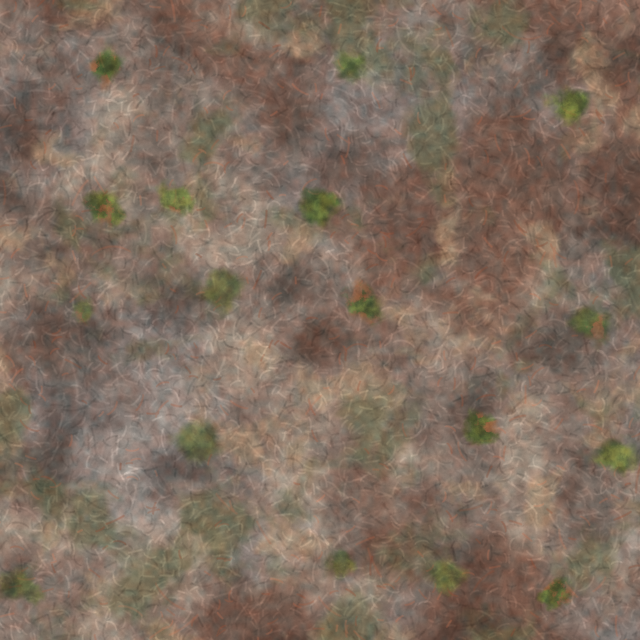
This texture is drawn by a Shadertoy shader. Its source:

```glsl
const vec3 DARK_SOIL  = vec3(0.37, 0.32, 0.29);
const vec3 DRY_LITTER = vec3(0.51, 0.44, 0.40);
const vec3 PALE_STRAW = vec3(0.62, 0.55, 0.49);
const vec3 RUST_BRUSH = vec3(0.42, 0.31, 0.26);
const vec3 TAN_TUFT   = vec3(0.66, 0.55, 0.44);
const vec3 COOL_ASH   = vec3(0.50, 0.47, 0.46);
const vec3 OLIVE_MOSS = vec3(0.38, 0.38, 0.27);
const vec3 LEAF_DARK  = vec3(0.22, 0.27, 0.14);
const vec3 LEAF_LIGHT = vec3(0.50, 0.56, 0.24);
const vec3 RED_LEAF   = vec3(0.66, 0.36, 0.25);

// Integer hash: four random values per lattice cell
vec4 hash4(vec2 cell, float seed) {
    uvec4 v = uvec4(ivec4(ivec2(cell), int(seed), 17)) * 1664525u + 1013904223u;
    for (int i = 0; i < 2; i++) {
        v += v.yzxy * v.wxyz;
        v ^= v >> 16u;
    }
    return vec4(v & 0xffffu) / 65535.0;
}

float noise(vec2 p, float seed) {
    vec2 i = floor(p), f = fract(p);
    f = f * f * (3.0 - 2.0 * f);
    float low  = mix(hash4(i, seed).x, hash4(i + vec2(1, 0), seed).x, f.x);
    float high = mix(hash4(i + vec2(0, 1), seed).x, hash4(i + vec2(1, 1), seed).x, f.x);
    return mix(low, high, f.y);
}

float fbm(vec2 p, float seed) {
    float sum = 0.0, amp = 0.5;
    for (int i = 0; i < 5; i++) {
        sum += amp * noise(p, seed + float(i));
        p = mat2(1.6, 1.2, -1.2, 1.6) * p + 3.7;
        amp *= 0.5;
    }
    return sum / 0.97;
}

// Short bent stalks, locally aligned; x = light or dark shade, y = red fleck
vec2 stalks(vec2 p, float scale, float width, float seed) {
    vec2 g = p * scale, base = floor(g), result = vec2(0.0);
    for (int y = -1; y <= 1; y++)
    for (int x = -1; x <= 1; x++) {
        vec2 cell = base + vec2(x, y);
        vec4 h = hash4(cell, seed), k = hash4(cell, seed + 1.0);
        float angle = 9.0 * noise(cell / scale * 7.0, 40.0) + 2.2 * (h.z - 0.5);
        vec2 d = g - cell - h.xy;
        d = mat2(cos(angle), -sin(angle), sin(angle), cos(angle)) * d;
        d.y += (k.x - 0.5) * d.x * d.x;
        float dist = length(vec2(max(abs(d.x) - mix(0.25, 0.75, k.y), 0.0), d.y));
        float mask = 1.0 - smoothstep(0.0, width * scale, dist);
        result.x += mask * (2.0 * h.w - 0.85);
        result.y = max(result.y, mask * step(0.955, k.z));
    }
    return result;
}

// Scattered leafy shrubs; x = cover, y = brightness, z = redness
vec3 shrubs(vec2 p, float scale, float density, float seed) {
    vec2 g = p * scale, base = floor(g);
    float fray = 0.22 * (fbm(p * 32.0, seed + 5.0) - 0.5);
    vec3 result = vec3(0.0);
    for (int y = -1; y <= 1; y++)
    for (int x = -1; x <= 1; x++) {
        vec2 cell = base + vec2(x, y);
        vec4 h = hash4(cell, seed), k = hash4(cell, seed + 1.0);
        float radius = mix(0.10, 0.19, k.x);
        float dist = length(g - cell - mix(vec2(0.15), vec2(0.85), h.xy)) + fray;
        float cover = 1.0 - smoothstep(radius * 0.45, radius * 1.15, dist);
        cover *= step(h.z, density) * mix(0.6, 1.0, k.z);
        if (cover > result.x) result = vec3(cover, k.y, h.w);
    }
    return result;
}

// Weight of a noise patch with soft edges
float patchMask(vec2 p, float scale, float low, float high, float seed) {
    return smoothstep(low, high, fbm(p * scale, seed));
}

void mainImage(out vec4 fragColor, in vec2 fragCoord) {
    vec2 p = fragCoord / iResolution.y;
    vec2 q = p + 0.05 * (vec2(fbm(p * 12.0, 50.0), fbm(p * 12.0, 60.0)) - 0.5);

    // Ground tones
    float tone = fbm(q * 11.0, 1.0);
    vec3 color = mix(DARK_SOIL, DRY_LITTER, smoothstep(0.22, 0.48, tone));
    color = mix(color, PALE_STRAW, smoothstep(0.48, 0.74, tone));
    color = mix(color, COOL_ASH * (0.65 + 0.7 * tone), 0.6 * patchMask(q, 5.0, 0.48, 0.66, 10.0));
    color = mix(color, RUST_BRUSH * (0.7 + 0.6 * tone), 0.8 * patchMask(q, 5.5, 0.48, 0.68, 20.0));
    color = mix(color, TAN_TUFT, 0.65 * patchMask(q, 13.0, 0.56, 0.76, 30.0));
    color = mix(color, OLIVE_MOSS, 0.6 * patchMask(q, 9.0, 0.56, 0.74, 70.0));

    // Shrubs with mottled leaves
    vec3 shrub = shrubs(p, 5.0, 0.68, 80.0);
    float leaf = smoothstep(0.28, 0.75, fbm(p * 58.0, 90.0));
    vec3 foliage = mix(LEAF_DARK, LEAF_LIGHT, leaf * mix(0.5, 1.0, shrub.y) + 0.18 * shrub.y);
    float redness = step(0.6, shrub.z) * patchMask(p, 48.0, 0.54, 0.68, 100.0);
    foliage = mix(foliage, RED_LEAF, 0.65 * redness);
    color = mix(color, foliage, 0.88 * shrub.x);

    // Stalks and fine litter
    vec2 litter = stalks(p, 24.0, 0.0035, 110.0) * 0.8
                + stalks(p, 46.0, 0.0032, 120.0)
                + stalks(p, 78.0, 0.0030, 130.0);
    float open = 1.0 - 0.65 * shrub.x;
    float grain = fbm(p * 75.0, 140.0) - 0.5;
    color *= 1.0 + open * 0.13 * clamp(litter.x, -1.6, 1.8) + 0.42 * grain;
    color = mix(color, RED_LEAF, 0.3 * open * min(litter.y, 1.0));
    color += 0.05 * (noise(p * 95.0, 150.0) - 0.5) * vec3(1.0, -0.3, -0.6);

    fragColor = vec4(clamp(color, 0.0, 1.0), 1.0);
}
```
